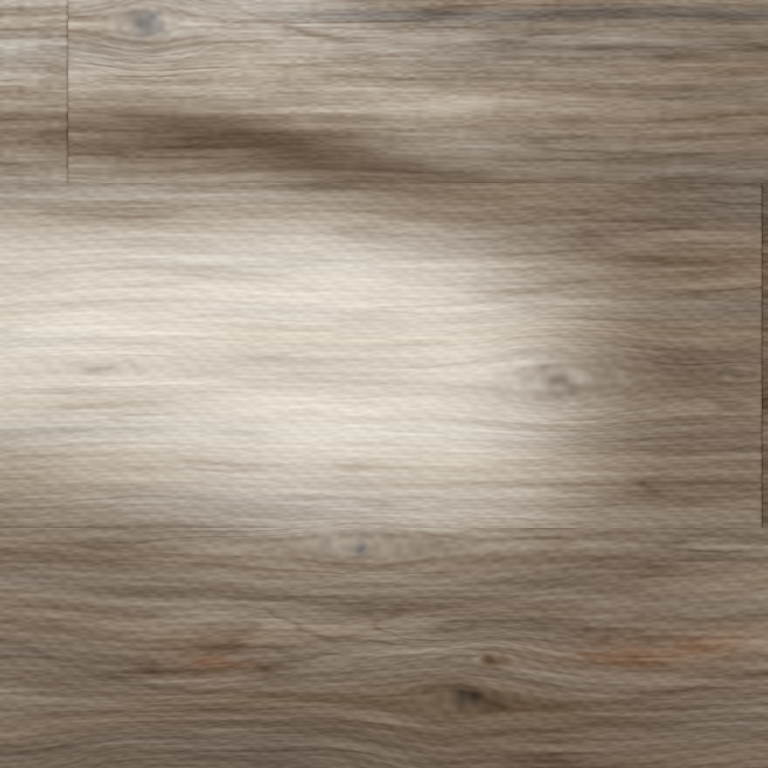
Write a Shadertoy shader that draws this texture.

```glsl
const float TOP_JOINT = 0.762, LOW_JOINT = 0.312;
const float LEFT_END = 0.088, RIGHT_END = 0.992;
const float SEAM_WIDTH = 0.0018;
const float LIT_TONE = 0.825, SHADE_TONE = 0.44;
const float SHADE_CONTRAST = 0.40, LIT_CONTRAST = 0.17;
const float STREAK_DEPTH = 0.17;
const vec3 WARM_DARK = vec3(0.062, 0.0, -0.060);
const vec3 WARM_LIGHT = vec3(0.030, 0.0, -0.050);
const vec3 RUST = vec3(0.035, -0.005, -0.025);
const vec3 SLATE = vec3(-0.05, 0.0, 0.05);
const int KNOT_COUNT = 7;
// Centre and radii of each knot.
const vec4 KNOTS[KNOT_COUNT] = vec4[](
    vec4(0.735, 0.505, 0.045, 0.024), vec4(0.188, 0.968, 0.024, 0.020),
    vec4(0.462, 0.290, 0.030, 0.012), vec4(0.632, 0.137, 0.024, 0.011),
    vec4(0.130, 0.520, 0.045, 0.008), vec4(0.962, 0.512, 0.018, 0.007),
    vec4(0.610, 0.092, 0.032, 0.014));
// Darkness and coolness of each knot.
const vec2 KNOT_LOOK[KNOT_COUNT] = vec2[](
    vec2(0.13, 0.2), vec2(0.13, 0.8), vec2(0.14, 0.8), vec2(0.16, -0.5),
    vec2(0.10, 0.1), vec2(0.14, 0.2), vec2(0.08, 0.4));

float hash(vec2 p) {
    return fract(sin(dot(p, vec2(127.1, 311.7))) * 43758.5);
}

float noise(vec2 p) {
    vec2 i = floor(p), f = fract(p);
    f = f * f * (3.0 - 2.0 * f);
    return mix(mix(hash(i), hash(i + vec2(1, 0)), f.x),
               mix(hash(i + vec2(0, 1)), hash(i + vec2(1, 1)), f.x), f.y);
}

float bump(float d, float width) {
    return exp(-d * d / (width * width));
}

float blob(vec2 d, vec2 radius) {
    vec2 q = d / radius;
    return exp(-dot(q, q));
}

// Soft window of light across the floor.
float litMask(vec2 p) {
    float upper = 0.79 - 0.085 * smoothstep(0.3, 0.85, p.x);
    float lower = 0.355 - 0.075 * smoothstep(0.0, 0.45, p.x);
    float rise = smoothstep(lower - 0.08, lower + 0.15, p.y);
    float fall = 1.0 - smoothstep(upper - 0.15, upper + 0.04, p.y);
    return rise * fall * (1.0 - smoothstep(0.58, 0.90, p.x));
}

float lightTone(vec2 p, float lit) {
    float shade = SHADE_TONE - 0.05 * (1.0 - smoothstep(0.0, 0.14, p.y));
    float upperGlow = mix(0.63, 0.47, smoothstep(0.4, 1.0, p.x));
    shade = mix(shade, upperGlow, smoothstep(0.72, 0.9, p.y));
    float tone = mix(shade, LIT_TONE, lit);
    // Slanted shadow above the window.
    float bandY = 0.845 - 0.095 * smoothstep(0.1, 0.75, p.x);
    float reach = mix(0.4, 1.0, smoothstep(0.0, 0.25, p.x))
                * (1.0 - smoothstep(0.35, 0.75, p.x));
    return tone * (1.0 - 0.36 * reach * bump(p.y - bandY, 0.036));
}

// Lengthwise wood fibres, centred on zero.
float grain(vec2 p, float seed) {
    vec2 q = p + seed * vec2(3.7, 5.3);
    float broad = noise(q * vec2(2.5, 26.0)) - 0.5;
    float rings = noise(q * vec2(4.0, 95.0)) - 0.5;
    float fine = noise(q * vec2(14.0, 210.0)) - 0.5;
    float pores = noise(q * vec2(110.0, 340.0)) - 0.5;
    return 0.35 * broad + 0.6 * rings + 0.5 * fine + 0.4 * pores;
}

// Thin, broken dark growth lines.
float darkLines(vec2 p, float seed) {
    vec2 q = p + seed * vec2(1.9, 2.3);
    float field = noise(q * vec2(2.2, 34.0)) + 0.25 * noise(q * vec2(9.0, 80.0));
    float line = bump(fract(field * 3.0) - 0.5, 0.13);
    return line * smoothstep(0.4, 0.75, noise(q * vec2(6.0, 45.0) + 31.0));
}

void mainImage(out vec4 fragColor, in vec2 fragCoord) {
    vec2 p = fragCoord / iResolution.xy;
    bool isTop = p.y > TOP_JOINT, isLow = p.y < LOW_JOINT;
    float lowPart = 1.0 - smoothstep(LOW_JOINT - 0.08, LOW_JOINT, p.y);
    float seed = isTop ? (p.x < LEFT_END ? 1.0 : 2.0)
               : isLow ? 5.0 : (p.x < RIGHT_END ? 3.0 : 4.0);
    float lit = litMask(p);
    float tone = lightTone(p, lit);

    // Bend fibres around knots and gather their marks.
    vec2 fibre = p;
    fibre.y += mix(0.012, 0.045, lowPart) * (noise(p * vec2(5.0, 8.0) + seed) - 0.5);
    float mark = 0.0, cool = 0.0;
    float mottle = noise(p * vec2(55.0, 95.0));
    vec2 ragged = 0.018 * (vec2(noise(p * 45.0), noise(p * 60.0 + 9.0)) - 0.5);
    for (int i = 0; i < KNOT_COUNT; i++) {
        vec2 d = p - KNOTS[i].xy, r = KNOTS[i].zw;
        fibre.y -= 0.75 * d.y * blob(d, r * vec2(2.6, 2.2));
        vec2 torn = d + ragged * vec2(1.0, 0.6);
        float heart = blob(torn, r) * (1.8 * mottle - 0.2);
        float ring = sin(7.0 * length(torn / r)) * blob(d, r * 1.5);
        mark += KNOT_LOOK[i].x * (heart + 0.15 * ring);
        cool += KNOT_LOOK[i].y * heart;
    }
    float wood = grain(fibre, seed) - STREAK_DEPTH * 2.0 * darkLines(fibre, seed);
    tone *= 1.0 + mix(SHADE_CONTRAST, LIT_CONTRAST, lit) * wood;
    tone -= mark;

    // Long growth lines of the upper plank.
    float upperPlank = isTop && p.x > LEFT_END ? 1.0 : 0.0;
    float broken = 0.3 + 0.9 * noise(p * vec2(14.0, 50.0));
    float sweepY = 0.940 + 0.065 * (1.0 - smoothstep(0.22, 0.48, p.x));
    sweepY += 0.010 * (noise(vec2(p.x * 9.0, 2.0)) - 0.5);
    float sweep = upperPlank * bump(p.y - sweepY, 0.005) * smoothstep(0.2, 0.4, p.x);
    float slate = upperPlank * bump(fibre.y - 0.984, 0.010) * smoothstep(0.3, 0.5, p.x);
    tone -= broken * (0.13 * sweep + 0.08 * slate);

    // Arched figure of the lower plank.
    float archY = 0.088 + 0.28 * (p.x - 0.55) * (p.x - 0.55);
    float archOffset = fibre.y - archY;
    float arch = bump(archOffset, 0.006) + 0.6 * bump(archOffset + 0.028, 0.005);
    float pale = blob(p - vec2(0.46, 0.175), vec2(0.24, 0.045));
    float contour = noise(p * vec2(7.0, 22.0) + 4.0) + 0.15 * noise(p * vec2(30.0, 70.0));
    float veins = bump(fract(contour * 4.0) - 0.5, 0.14);
    float rust = blob(p - vec2(0.27, 0.14), vec2(0.07, 0.02))
               + blob(p - vec2(0.85, 0.15), vec2(0.14, 0.022));
    rust *= 0.3 + 1.4 * noise(fibre * vec2(22.0, 110.0));
    tone += lowPart * (0.09 * pale - 0.07 * arch * broken
          - 0.07 * veins * (pale + 0.5 * rust) - 0.045 * rust);

    // Plank joints.
    float seam = bump(p.x - LEFT_END, SEAM_WIDTH) * step(TOP_JOINT, p.y);
    seam += bump(p.x - RIGHT_END, SEAM_WIDTH) * step(LOW_JOINT, p.y) * step(p.y, TOP_JOINT);
    seam += 0.12 * bump(p.y - TOP_JOINT, SEAM_WIDTH);
    tone -= 0.09 * seam + (seed == 4.0 ? 0.07 : 0.0);

    // Warm wood with slate and rust streaks.
    vec3 color = tone + mix(WARM_DARK, WARM_LIGHT, smoothstep(0.4, 0.85, tone));
    float streak = noise(fibre * vec2(3.0, 32.0) + 17.0) - 0.5;
    color += SLATE * (cool + 0.6 * slate + 0.5 * streak * (1.0 - 0.5 * lit));
    color += RUST * lowPart * rust;
    fragColor = vec4(clamp(color, 0.0, 1.0), 1.0);
}
```
